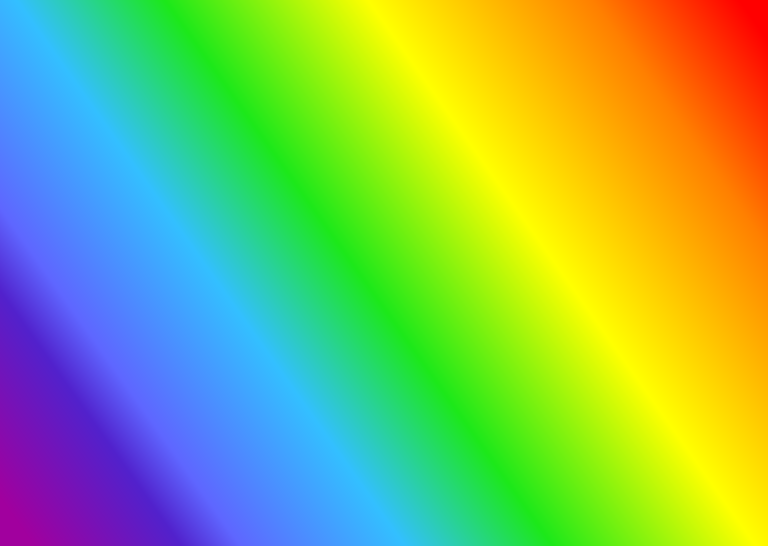
A Shadertoy shader for this background:

```glsl
// Stop positions along the diagonal, 0 = lower left, 1 = upper right
#define PURPLE_AT 0.030
#define INDIGO_AT 0.157
#define PERIWINKLE_AT 0.208
#define SKY_AT 0.350
#define GREEN_AT 0.478
#define YELLOW_AT 0.654
#define ORANGE_AT 0.848
#define RED_AT 0.975

const vec3 PURPLE = vec3(0.63, 0.00, 0.62);
const vec3 INDIGO = vec3(0.32, 0.13, 0.80);
const vec3 PERIWINKLE = vec3(0.37, 0.40, 1.00);
const vec3 SKY = vec3(0.20, 0.75, 1.00);
const vec3 GREEN = vec3(0.11, 0.91, 0.10);
const vec3 YELLOW = vec3(1.00, 1.00, 0.00);
const vec3 ORANGE = vec3(1.00, 0.50, 0.00);
const vec3 RED = vec3(1.00, 0.00, 0.00);

// Linear progress from one stop to the next
float ramp(float from, float to, float t) {
    return clamp((t - from) / (to - from), 0.0, 1.0);
}

// Piecewise linear spectrum
vec3 spectrum(float t) {
    vec3 color = mix(PURPLE, INDIGO, ramp(PURPLE_AT, INDIGO_AT, t));
    color = mix(color, PERIWINKLE, ramp(INDIGO_AT, PERIWINKLE_AT, t));
    color = mix(color, SKY, ramp(PERIWINKLE_AT, SKY_AT, t));
    color = mix(color, GREEN, ramp(SKY_AT, GREEN_AT, t));
    color = mix(color, YELLOW, ramp(GREEN_AT, YELLOW_AT, t));
    color = mix(color, ORANGE, ramp(YELLOW_AT, ORANGE_AT, t));
    return mix(color, RED, ramp(ORANGE_AT, RED_AT, t));
}

void mainImage(out vec4 fragColor, in vec2 fragCoord) {
    // Project onto the diagonal, so bands lie perpendicular to it
    vec2 diagonal = iResolution.xy;
    float t = dot(fragCoord, diagonal) / dot(diagonal, diagonal);
    fragColor = vec4(spectrum(t), 1.0);
}
```
